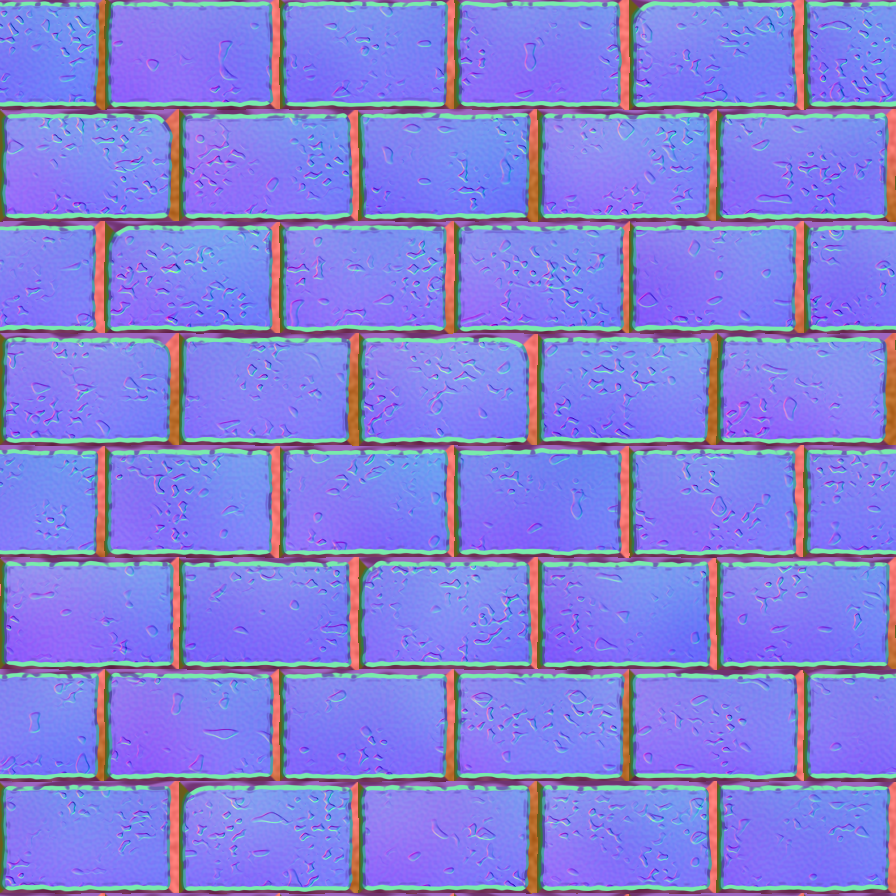
Reproduce this texture map procedurally as a WebGL 2 fragment shader.

```glsl
#version 300 es
precision highp float;
// Normal map of a worn brick wall: eight rows of five bricks in running bond.

uniform vec2 u_resolution;
out vec4 fragColor;

vec2 hash2(vec2 p) {
  vec3 q = fract(p.xyx * vec3(0.1031, 0.1030, 0.0973));
  q += dot(q, q.yzx + 33.33);
  return fract((q.xx + q.yz) * q.zy);
}

float cornerSlope(vec2 cell, vec2 f, vec2 corner) {
  float angle = 6.2832 * hash2(cell + corner + 57.0).x;
  return dot(vec2(cos(angle), sin(angle)), f - corner);
}

float gradientNoise(vec2 p) {
  vec2 i = floor(p), f = fract(p);
  vec2 u = f * f * f * (f * (f * 6.0 - 15.0) + 10.0);
  return mix(mix(cornerSlope(i, f, vec2(0, 0)), cornerSlope(i, f, vec2(1, 0)), u.x),
             mix(cornerSlope(i, f, vec2(0, 1)), cornerSlope(i, f, vec2(1, 1)), u.x), u.y);
}

// Height of the brick face: clustered pits, larger dents and fine grain
float relief(vec2 p, float roughness) {
  float cluster = smoothstep(0.0, 0.4, gradientNoise(p * 18.0) + roughness);
  float pits = cluster * smoothstep(0.12, 0.38, gradientNoise(p * vec2(105.0, 125.0)));
  float dents = smoothstep(0.36, 0.46, gradientNoise(p * vec2(38.0, 52.0) + 9.0));
  return -0.75 * pits - 0.6 * dents + 0.13 * gradientNoise(p * 210.0);
}

void main() {
  vec2 uv = gl_FragCoord.xy / u_resolution;
  float aa = 0.8 / min(u_resolution.x, u_resolution.y);

  // Brick layout, with slightly wavy courses
  vec2 p = uv - vec2(0.0, 0.003);
  p += 0.0016 * vec2(gradientNoise(uv * 22.0), gradientNoise(uv * 19.0 + 40.0));
  float row = floor(p.y * 8.0);
  bool shifted = mod(row, 2.0) > 0.5;
  float pitch = shifted ? 0.195 : 0.2;
  float start = shifted ? 0.117 : 0.0;
  float column = floor((p.x - start) / pitch);
  vec2 id = vec2(mod(column, 5.0), row + 3.0);
  vec2 rnd = hash2(id * 7.3 + 2.0);
  vec2 nextRnd = hash2(vec2(mod(column + 1.0, 5.0), id.y) * 7.3 + 2.0);

  // Brick outline: uneven insets leave room for the joints, whose sides lean
  float y = p.y - (row + 0.5) / 8.0;
  vec2 lo = vec2(start + column * pitch + 0.0045 + 0.03 * (rnd.x - 0.5) * y, -0.0590);
  vec2 hi = vec2(start + (column + 1.0) * pitch - 0.0065 - 0.004 * nextRnd.y
                 + 0.05 * (nextRnd.x - 0.5) * y, 0.0572);
  vec2 halfSize = 0.5 * (hi - lo);
  vec2 q = vec2(p.x, y) - 0.5 * (lo + hi);
  vec2 local = q / halfSize;

  // Rounded box, with one top corner worn away on a few bricks
  float wornSide = rnd.x > 0.5 ? 1.0 : -1.0;
  bool worn = rnd.y > 0.82 && q.y > 0.0 && q.x * wornSide > 0.0;
  float radius = worn ? 0.026 : 0.005 + 0.004 * rnd.x;
  vec2 over = abs(q) - halfSize;
  vec2 k = over + radius;
  float d = length(max(k, 0.0)) + min(max(k.x, k.y), 0.0) - radius;
  float chatter = gradientNoise(uv * 95.0);
  d += 0.0018 * chatter + 0.0018 * gradientNoise(uv * 34.0 + 5.0);

  // Face: gentle bulge, brick tilt and broad undulation
  vec2 swell = vec2(gradientNoise(uv * 7.0 + 20.0), gradientNoise(uv * 9.0 + 70.0));
  vec3 face = vec3(0.505 - 0.035 * local.x, 0.50 + 0.075 * local.y + 0.03 * local.x, 0.965);
  face.rg += 0.10 * swell + 0.05 * (rnd - 0.5);
  face.b -= 0.025 * local.y;

  // Embossed wear
  float roughness = 0.32 * (rnd.y - 0.3);
  float h = relief(uv, roughness);
  vec2 slope = h - vec2(relief(uv + vec2(0.0013, 0.0), roughness),
                        relief(uv + vec2(0.0, 0.0013), roughness));
  face += vec3(0.62 * slope, -0.36 * dot(slope, slope) - 0.08 * length(slope));

  // Rim: bright green above and below, broken teal at the sides
  float side = smoothstep(-0.002, 0.002, over.x - over.y);
  vec3 levelRim = mix(vec3(0.47, 0.92, 0.67), vec3(0.42, 0.40, 0.70),
                      smoothstep(0.12, 0.4, chatter) * step(0.0, q.y));
  vec3 sideRim = mix(vec3(0.30, 0.62, 0.66), vec3(0.33, 0.30, 0.66),
                     smoothstep(-0.1, 0.25, chatter));
  float rimWidth = mix(0.0047, 0.0032, side);
  float rim = smoothstep(-rimWidth - aa, -rimWidth + aa, d);
  vec3 color = mix(face, mix(levelRim, sideRim, side), rim);
  float crease = smoothstep(0.0025, 0.0, abs(d + rimWidth + 0.002));
  color = mix(color, vec3(0.40, 0.30, 0.78), 0.55 * crease * smoothstep(-0.1, 0.3, chatter));

  // Joints: salmon to the right, olive to the left, maroon and lilac between rows
  vec3 salmon = mix(vec3(0.96, 0.46, 0.44), vec3(0.72, 0.42, 0.16),
                    smoothstep(0.62, 0.9, nextRnd.x - 3.0 * y));
  salmon += 0.12 * gradientNoise(uv * 120.0);
  vec3 olive = mix(vec3(0.42, 0.36, 0.10), vec3(0.20, 0.47, 0.27), smoothstep(0.004, 0.001, d));
  vec3 lilac = mix(vec3(0.62, 0.40, 0.76), vec3(0.44, 0.20, 0.44),
                   smoothstep(-0.1, 0.3, gradientNoise(uv * vec2(25.0, 90.0))));
  vec3 maroon = vec3(0.45, 0.20, 0.34) + 0.15 * gradientNoise(uv * 60.0);
  vec3 joint = mix(q.y > 0.0 ? lilac : maroon, q.x > 0.0 ? salmon : olive, side);
  color = mix(color, joint, smoothstep(-aa, aa, d));

  fragColor = vec4(clamp(color, 0.0, 1.0), 1.0);
}
```
